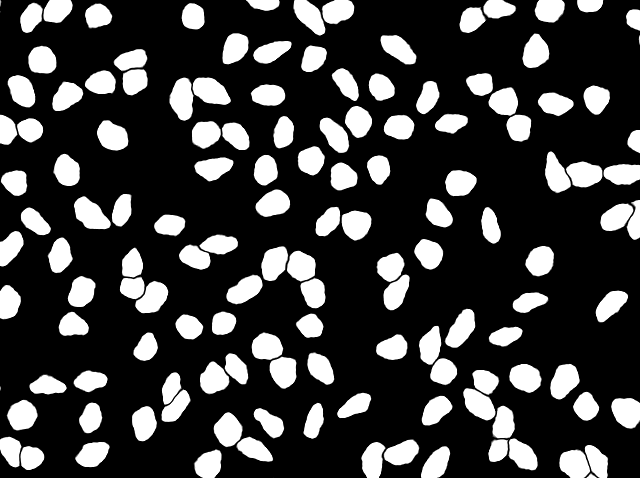
Write a Shadertoy shader that draws this pattern.

```glsl
const vec3 BACKGROUND = vec3(0.0);
const vec3 GRAIN = vec3(1.0);
const float SPACING = 0.085;   // site distance, in canvas heights
const float HALF_GAP = 0.0017; // half the dark seam between touching grains

vec2 hash22(vec2 p) {
    vec3 q = fract(vec3(p.xyx) * vec3(0.1031, 0.1030, 0.0973));
    q += dot(q, q.yzx + 33.33);
    return fract((q.xx + q.yz) * q.zy);
}

float gradientCorner(vec2 cell, vec2 offset) {
    float angle = 6.2832 * hash22(cell).x;
    return dot(vec2(cos(angle), sin(angle)), offset);
}

float gradientNoise(vec2 p) {
    vec2 i = floor(p), f = p - i;
    vec2 u = f * f * f * (f * (f * 6.0 - 15.0) + 10.0);
    vec2 e = vec2(0.0, 1.0);
    return mix(mix(gradientCorner(i, f), gradientCorner(i + e.yx, f - e.yx), u.x),
               mix(gradientCorner(i + e, f - e), gradientCorner(i + e.yy, f - e.yy), u.x), u.y);
}

vec2 rotate(vec2 p, float angle) {
    float c = cos(angle), s = sin(angle);
    return vec2(c * p.x + s * p.y, c * p.y - s * p.x);
}

// Approximate signed distance, finite at the centre
float ellipseDistance(vec2 p, vec2 radii) {
    float k = length(p / radii) + 1e-4;
    float slope = length(p / (radii * radii)) + 1e-4 / radii.y;
    return k * (k - 1.0) / slope;
}

// Tapered, slightly bent ellipse with a wobbly outline
float grainDistance(vec2 p, vec2 id) {
    vec2 form = hash22(id + 17.0);
    vec2 pose = hash22(id + 41.0);
    vec2 warp = hash22(id + 73.0) - 0.5;
    float size = mix(0.0255, 0.0318, form.x);
    float stretch = sqrt(mix(1.08, 2.2, form.y * form.y));
    vec2 radii = size * vec2(stretch, 1.0 / stretch);

    vec2 q = rotate(p, 6.2832 * pose.x);
    q.y += warp.x * 8.0 * (q.x * q.x - 0.3 * radii.x * radii.x);
    q.y /= 1.0 + 0.5 * warp.y * clamp(q.x / radii.x, -1.0, 1.0);

    vec2 seed = 50.0 * pose + id;
    float wobble = 0.008 * gradientNoise(p * 36.0 + seed)
                 + 0.0014 * gradientNoise(p * 130.0 + seed);
    return ellipseDistance(q, radii) + wobble;
}

// Share of sites that hold a grain, varying slowly over the canvas
bool isOccupied(vec2 id, float share) {
    float density = share + 0.5 * gradientNoise(id * 0.31 + 5.5);
    return hash22(id + 103.0).x < density;
}

// Distances to the nearest and second nearest grain
vec2 nearestGrains(vec2 p) {
    vec2 nearest = vec2(1.0);
    float row = floor(p.y / SPACING);
    for (int j = -1; j <= 1; j++) {
        float y = row + float(j);
        float shift = 0.5 * mod(y, 2.0);
        float column = floor(p.x / SPACING - shift);
        for (int i = -1; i <= 1; i++) {
            vec2 id = vec2(column + float(i), y);
            if (!isOccupied(id, 0.69)) continue;
            vec2 jitter = 0.66 * (hash22(id + 7.0) - 0.5);
            vec2 centre = (id + 0.5 + jitter + vec2(shift, 0.0)) * SPACING;
            float d = grainDistance(p - centre, id);
            nearest = d < nearest.x ? vec2(d, nearest.x)
                                    : vec2(nearest.x, min(nearest.y, d));
        }
    }
    return nearest;
}

void mainImage(out vec4 fragColor, in vec2 fragCoord) {
    vec2 p = fragCoord / iResolution.y;
    vec2 d = nearestGrains(p + 3.0 * SPACING);

    // Keep the grain interior and cut a seam where two grains meet
    float inside = min(-d.x, 0.5 * (d.y - d.x) - HALF_GAP);
    float coverage = clamp(0.5 + inside * iResolution.y, 0.0, 1.0);
    fragColor = vec4(mix(BACKGROUND, GRAIN, coverage), 1.0);
}
```
